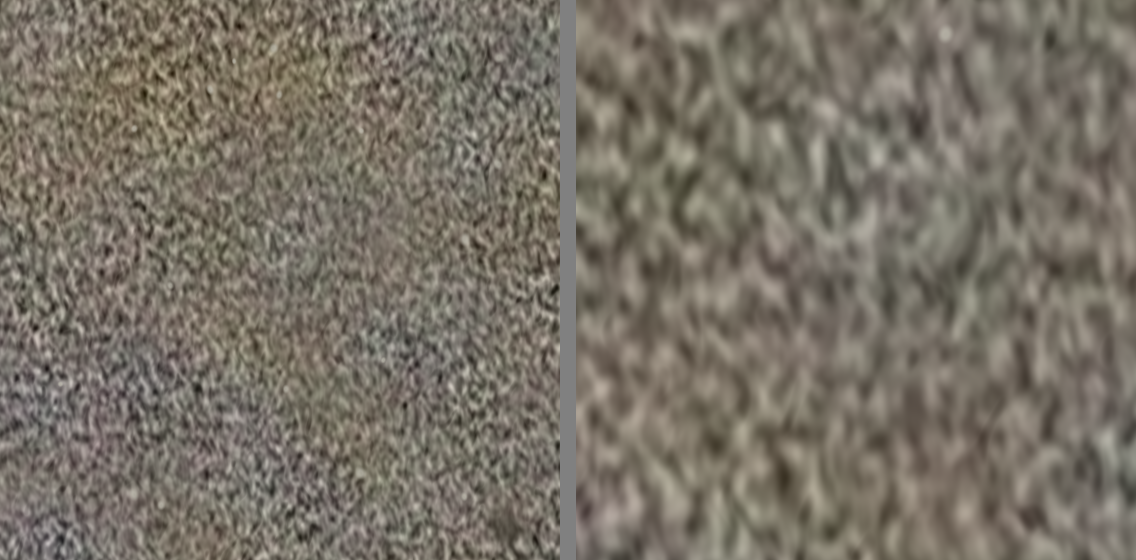
Left, the full canvas; right, a detail of the centre.
Give the GLSL for this texture, as a three.js fragment shader.

```glsl
// Weathered grey-brown stone with short, steeply slanted grains, pits and pale specks.
varying vec2 vUv;

const vec3 STONE = vec3(0.466, 0.441, 0.394);
const vec3 WARM_TINT = vec3(0.024, 0.006, -0.030);
const vec3 ROSE_TINT = vec3(0.016, -0.010, 0.008);
const vec3 PALE_SPECK = vec3(0.76, 0.75, 0.70);
const vec3 STAIN = vec3(0.31, 0.29, 0.25);
const vec2 GRAIN_FREQ = vec2(76.0, 41.0);   // grains across and along their length
const float GRAIN_CONTRAST = 0.31;
const float PATCH_CONTRAST = 0.055;
const float LEAN_LEFT = 0.42;               // radians from vertical
const float LEAN_RIGHT = -0.38;
const float WARP = 0.005;
const float SPECK_CELLS = 15.0;
const float SPECK_SHARE = 0.10;
const vec2 STAIN_CENTER = vec2(0.905, 0.055);

float hash(vec2 p) {
  vec3 q = fract(vec3(p.xyx) * 0.1031);
  q += dot(q, q.yzx + 33.33);
  return fract((q.x + q.y) * q.z);
}

// Slope of a randomly turned unit gradient at one lattice corner
float corner(vec2 cell, vec2 offset) {
  float a = 6.2832 * hash(cell);
  return dot(vec2(cos(a), sin(a)), offset);
}

float gradientNoise(vec2 p) {
  vec2 i = floor(p);
  vec2 f = p - i;
  vec2 u = f * f * f * (f * (f * 6.0 - 15.0) + 10.0);
  vec2 e = vec2(1.0, 0.0);
  float low = mix(corner(i, f), corner(i + e.xy, f - e.xy), u.x);
  float high = mix(corner(i + e.yx, f - e.yx), corner(i + e.xx, f - e.xx), u.x);
  return mix(low, high, u.y);
}

float patches(vec2 p) {
  return gradientNoise(p) + 0.5 * gradientNoise(p * 2.1 + 17.3);
}

// Noise stretched along a direction leaning away from vertical
float slantedGrain(vec2 p, float lean, vec2 freq) {
  float c = cos(lean);
  float s = sin(lean);
  vec2 q = vec2(dot(p, vec2(c, s)), dot(p, vec2(-s, c)));
  return gradientNoise(q * freq + 200.0);
}

// Sparse soft dots, one at most per cell
float specks(vec2 p) {
  vec2 q = p * SPECK_CELLS;
  vec2 cell = floor(q);
  vec2 center = 0.25 + 0.5 * vec2(hash(cell + 41.0), hash(cell + 83.0));
  float radius = mix(0.06, 0.15, hash(cell + 7.0));
  float d = length((q - cell - center) * vec2(1.0, 0.8));
  float present = step(hash(cell + 131.0), SPECK_SHARE);
  return present * (1.0 - smoothstep(radius * 0.3, radius * 1.3, d));
}

void main() {
  // Bend the grains slightly so that the streaks wander
  vec2 bend = vec2(gradientNoise(vUv * 24.0 + 5.0), gradientNoise(vUv * 24.0 + 61.0));
  vec2 p = vUv + WARP * bend;

  // Two crossing leans, the left one stronger, with finer grit on top
  float sway = clamp(0.5 + 1.3 * gradientNoise(vUv * 9.0 + 31.0), 0.0, 1.0);
  float grain = mix(0.75, 1.2, sway) * slantedGrain(p, LEAN_LEFT, GRAIN_FREQ);
  grain += mix(0.95, 0.4, sway) * slantedGrain(p + 3.7, LEAN_RIGHT, GRAIN_FREQ * 1.1);
  grain += 0.45 * slantedGrain(p + 8.1, 0.1, GRAIN_FREQ * 1.7);

  // Worn areas hold less contrast
  float relief = 1.0 + 0.55 * patches(vUv * 5.0 + 12.0);
  float worn = exp(-14.0 * dot(vUv - vec2(0.62, 0.56), vUv - vec2(0.62, 0.56)));
  relief *= 1.04 - 0.28 * worn;
  float light = GRAIN_CONTRAST * relief * grain;

  // Dark pits bite deeper than the surrounding grain
  float pit = smoothstep(0.24, 0.55, slantedGrain(p + 5.3, -0.15, GRAIN_FREQ * 0.8));
  light -= 0.13 * pit * relief - 0.008;
  light += PATCH_CONTRAST * patches(vUv * 6.0 + 73.0);

  // Broad tints: ochre toward the upper left, mauve toward the lower left
  float ochre = 1.1 * exp(-9.0 * dot(vUv - vec2(0.22, 0.78), vUv - vec2(0.22, 0.78)));
  float mauve = exp(-9.0 * dot(vUv - vec2(0.08, 0.28), vUv - vec2(0.08, 0.28)));
  float warmth = ochre - 0.8 * mauve - 0.15 + 1.1 * patches(vUv * 4.0 + 50.0);
  float rose = 0.5 * mauve + 1.2 * patches(vUv * 8.0 + 90.0);
  rose += 0.8 * gradientNoise(vUv * 32.0 + 19.0);

  vec3 color = STONE + light * vec3(1.0, 1.0, 0.97);
  color += WARM_TINT * warmth + ROSE_TINT * rose;
  color = mix(color, PALE_SPECK, 0.7 * specks(p));

  // One smooth, dull stain near the lower right corner
  float stainEdge = length((p - STAIN_CENTER) * vec2(1.0, 1.15));
  color = mix(color, STAIN + 0.3 * light, 0.8 * (1.0 - smoothstep(0.018, 0.04, stainEdge)));

  gl_FragColor = vec4(clamp(color, 0.0, 1.0), 1.0);
}
```
